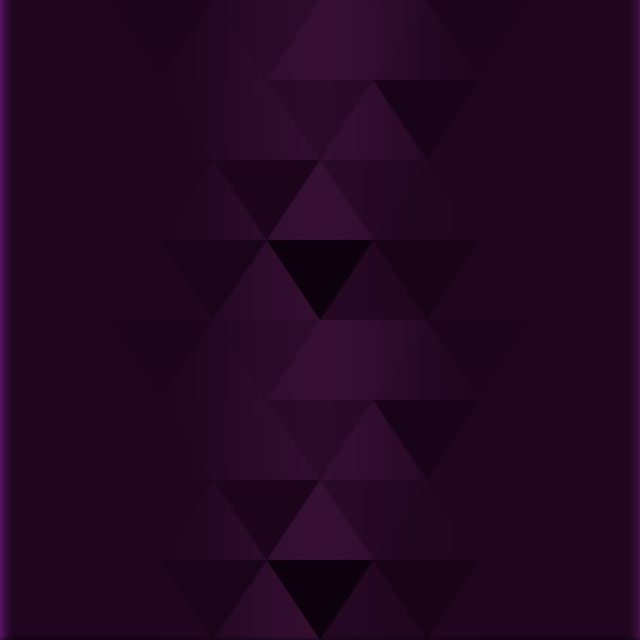
A Shadertoy shader for this background:

```glsl
// Dark plum wall with a central column of triangles lit by a vertical glow.
// Each triangle scales the glow or sinks toward black; the four-row pattern
// repeats down the canvas, with thin bright rims on the left and right.

const vec3 BASE = vec3(0.120, 0.020, 0.115);
const vec3 LIT = vec3(0.212, 0.060, 0.202);
const vec3 SUNK = vec3(0.055, 0.002, 0.055);
const vec3 RIM_LEFT = vec3(0.25, 0.06, 0.31);
const vec3 RIM_RIGHT = vec3(0.15, 0.055, 0.15);

const vec2 GRID = vec2(12.0, 8.0);   // half triangles across, rows down
const int COLUMNS = 7;
const int ROWS = 4;
const float FIRST_COLUMN = 3.0;
const float GLOW_REACH = 0.265;
const float RIM_WIDTH = 0.024;
const float FLOOR_SHADOW = 0.007;
const float STREAK_SCALE = 45.0;
const float STREAK_AMOUNT = 0.06;

// Positive: share of the glow. Negative: depth of shadow.
const float SHADE[28] = float[28](
    -0.15, 0.75,  0.60,  1.00, 1.00,  0.90, -0.15,
     0.30, 0.80,  0.75,  0.45, 0.95, -0.35,  0.20,
    -0.05, 0.80, -0.18,  1.00, 0.40,  0.35,  0.00,
     0.20, -0.30, 0.80, -1.00, 0.25, -0.42,  0.20);

float hash(float n) {
    return fract(sin(n * 127.1) * 437.58);
}

// One-dimensional gradient noise for soft vertical streaks
float gradientNoise(float x) {
    float cell = floor(x);
    float f = x - cell;
    float left = (hash(cell) * 2.0 - 1.0) * f;
    float right = (hash(cell + 1.0) * 2.0 - 1.0) * (f - 1.0);
    return mix(left, right, f * f * f * (f * (f * 6.0 - 15.0) + 10.0));
}

// Sum of the triangle shades in one row, weighted by smooth coverage
float rowShade(vec2 p, float row, float blur) {
    float depth = clamp(p.y - row, 0.0, 1.0);
    int pattern = int(mod(row, float(ROWS)));
    float shade = 0.0;
    for (int i = 0; i < COLUMNS; i++) {
        float center = FIRST_COLUMN + float(i);
        bool pointsUp = mod(center + row, 2.0) < 0.5;
        float halfWidth = pointsUp ? depth : 1.0 - depth;
        float cover = clamp((halfWidth - abs(p.x - center)) / blur + 0.5, 0.0, 1.0);
        shade += cover * SHADE[pattern * COLUMNS + i];
    }
    return shade;
}

float rim(float dist) {
    float fade = clamp(1.0 - dist / RIM_WIDTH, 0.0, 1.0);
    return fade * fade;
}

void mainImage(out vec4 fragColor, in vec2 fragCoord) {
    vec2 uv = fragCoord / iResolution.xy;
    vec2 p = vec2(uv.x, 1.0 - uv.y) * GRID;
    vec2 blur = 1.5 * GRID / iResolution.xy;

    // Triangles, blended across the nearest row boundary
    float boundary = floor(p.y + 0.5);
    float below = clamp((p.y - boundary) / blur.y + 0.5, 0.0, 1.0);
    float shade = mix(rowShade(p, boundary - 1.0, blur.x),
                      rowShade(p, boundary, blur.x), below);

    // Central glow with faint streaks
    float glow = 1.0 - smoothstep(0.0, GLOW_REACH, abs(uv.x - 0.5));
    glow *= 1.0 + STREAK_AMOUNT * gradientNoise(uv.x * STREAK_SCALE);
    vec3 color = BASE + (LIT - BASE) * glow * max(shade, 0.0);
    color = mix(color, SUNK, max(-shade, 0.0));

    // Side rims and a thin shadow along the floor
    color += RIM_LEFT * rim(uv.x) + RIM_RIGHT * rim(1.0 - uv.x);
    color *= mix(0.7, 1.0, smoothstep(0.0, FLOOR_SHADOW, uv.y));

    fragColor = vec4(color, 1.0);
}
```
